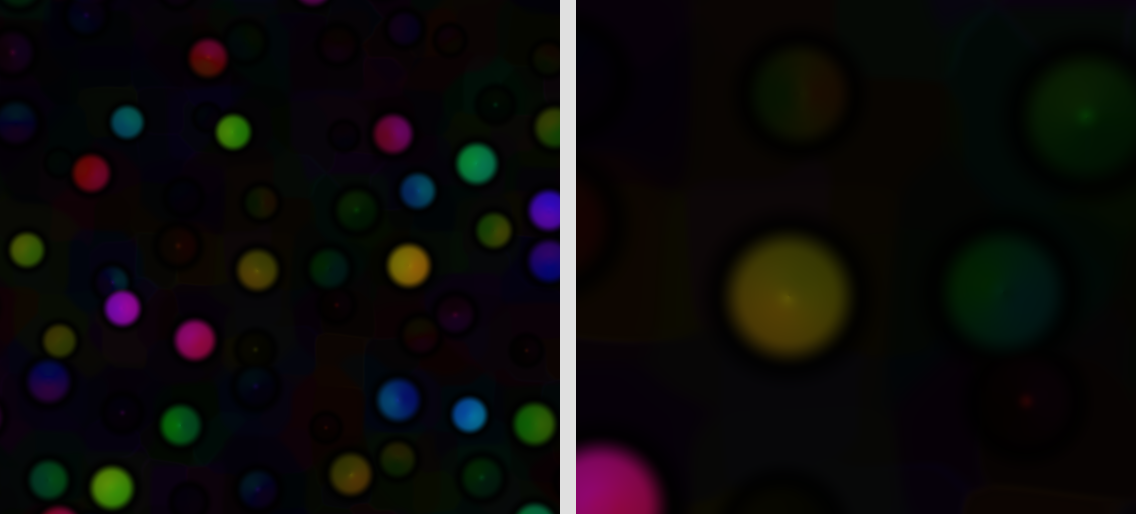
Left, the full canvas; right, a detail of the centre.
Reproduce this pattern procedurally as a Shadertoy shader.

```glsl
const float TAU = 6.2831853;
const float DISC_ROWS = 7.0;
const float JITTER = 0.74;

vec3 hash3(vec2 p) {
    vec3 q = fract(p.xyx * vec3(0.1031, 0.1030, 0.0973));
    q += dot(q, q.yxz + 33.33);
    return fract((q.xxy + q.yzz) * q.zyx);
}

// Saturated colour, with the brighter hues toned down
vec3 hueColor(float hue) {
    vec3 ramp = abs(fract(hue + vec3(0.0, 2.0, 1.0) / 3.0) * 6.0 - 3.0) - 1.0;
    vec3 color = mix(vec3(1.0), clamp(ramp, 0.0, 1.0), 0.96);
    return color / (1.0 + 0.75 * dot(color, vec3(0.3, 0.6, 0.1)));
}

vec2 cellCentre(vec2 cell, float seed) {
    return cell + 0.5 + JITTER * (hash3(cell + seed).xy - 0.5);
}

// Random hue, gathered around blue and violet
float cellHue(vec2 cell, float seed) {
    float h = hash3(cell + seed + 71.0).x;
    return h + 0.1 * sin(TAU * (h - 0.22));
}

// Distance with rounded-square level lines
float boxyLength(vec2 v) {
    vec2 a = v * v;
    a *= a;
    return pow(dot(a, a) + 1e-8, 0.125);
}

vec2 waveWarp(vec2 p, float amount) {
    vec2 w = sin(p.yx * 1.7 + vec2(0.4, 2.1)) + 0.5 * sin(p.yx * 3.9 + p * 1.3);
    return p + amount * w;
}

// Boxy cellular patches: blended tint in rgb, border line in a
vec4 tintPatches(vec2 p, float seed, float sharpness) {
    vec3 tint = vec3(0.0);
    float total = 0.0, nearest = 9.0, second = 9.0;
    for (int y = -1; y <= 1; y++)
    for (int x = -1; x <= 1; x++) {
        vec2 cell = floor(p) + vec2(x, y);
        float d = boxyLength(p - cellCentre(cell, seed));
        float weight = exp(-sharpness * d);
        float level = 0.3 + 0.7 * hash3(cell + seed + 13.0).y;
        tint += weight * level * hueColor(cellHue(cell, seed));
        total += weight;
        second = min(second, max(nearest, d));
        nearest = min(nearest, d);
    }
    float border = 1.0 - smoothstep(0.0, 0.1, second - nearest);
    return vec4(tint / total, border);
}

// Colour of one ball: hue and shade turn around its centre
vec3 ballColor(vec2 offset, float radius, float hue, float glow, vec3 rnd) {
    float r = length(offset) / radius;
    float swing = sin(atan(offset.y, offset.x) + TAU * rnd.x);
    float dimness = 1.0 - glow;
    float spread = mix(0.02, 0.17, dimness * dimness * rnd.y);
    float shade = 1.0 - dimness * rnd.z * 0.4 * (1.0 + swing);
    float body = (1.0 - smoothstep(0.62, 1.06, r)) * (1.0 - 0.3 * r * r);
    vec3 color = hueColor(hue + spread * swing * smoothstep(0.0, 0.3, r)) * glow * shade * body;
    float spark = exp(-r * r * 60.0) * step(0.45, rnd.z) * dimness;
    return color + spark * 0.15 * hueColor(hue + 0.2 * rnd.y);
}

// Scattered balls in rgb, dark surrounding rings in a
vec4 scatteredBalls(vec2 p, float seed) {
    vec3 light = vec3(0.0);
    float ring = 1.0;
    for (int y = -1; y <= 1; y++)
    for (int x = -1; x <= 1; x++) {
        vec2 cell = floor(p) + vec2(x, y);
        vec3 look = hash3(cell + seed + 37.0);
        vec2 offset = p - cellCentre(cell, seed);
        float glow = 0.04 + 0.86 * pow(look.x, 2.3);
        float radius = mix(0.22, 0.34, sqrt(look.y)) * mix(0.75, 1.0, smoothstep(0.0, 0.5, look.x));
        float d = length(offset) / radius;
        vec3 ball = ballColor(offset, radius, cellHue(cell, seed), glow, hash3(cell + seed + 53.0));
        light = max(light, ball);
        ring = min(ring, smoothstep(0.95, 1.4, d));
    }
    return vec4(light, ring);
}

void mainImage(out vec4 fragColor, in vec2 fragCoord) {
    vec2 uv = fragCoord / iResolution.y;
    vec2 p = uv * DISC_ROWS + 20.0;
    float seed = 5.0;

    // Faint tinted ground in two sizes of patches
    vec4 broad = tintPatches(waveWarp(p, 0.03), seed, 32.0);
    vec4 fine = tintPatches(waveWarp(p * 1.6, 0.04), 91.0, 36.0);
    float lineMask = smoothstep(0.2, 1.2, sin(p.x * 2.3 + 1.0) + sin(p.y * 2.9 + p.x));
    vec3 ground = 0.055 * broad.rgb + 0.04 * fine.rgb;
    ground += 0.035 * fine.a * lineMask * fine.rgb;

    // Glowing balls set in their dark rings
    vec4 balls = scatteredBalls(p, seed);
    vec3 color = ground * mix(0.15, 1.0, balls.a) + balls.rgb;
    fragColor = vec4(color, 1.0);
}
```
